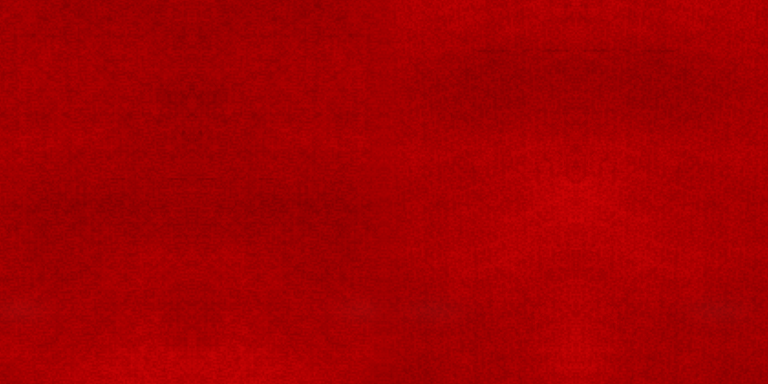
Reproduce this texture procedurally as a WebGL 2 fragment shader.

```glsl
#version 300 es
precision highp float;
// Worn red velvet: two mirrored panels with soft glows, fine nap and faint creases.

#define BASE_RED 0.640
#define BLOTCH_AMOUNT 0.085
#define MOTTLE_AMOUNT 0.050
#define NAP_AMOUNT 0.110
#define NAP_SCALE 210.0
#define VEIN_AMOUNT 0.040
#define CREASE_AMOUNT 0.070
#define WEAVE_AMOUNT 0.022
#define SEAM_WIDTH 0.07

uniform vec2 u_resolution;
out vec4 outColor;

float hash(vec2 p) {
  return fract(sin(dot(p, vec2(127.1, 311.7))) * 43758.5453);
}

float noise(vec2 p) {
  vec2 i = floor(p), f = fract(p);
  f = f * f * (3.0 - 2.0 * f);
  return mix(mix(hash(i), hash(i + vec2(1.0, 0.0)), f.x),
             mix(hash(i + vec2(0.0, 1.0)), hash(i + 1.0), f.x), f.y);
}

float fbm(vec2 p) {
  float sum = 0.0, weight = 0.5;
  for (int i = 0; i < 4; i++) {
    sum += weight * noise(p);
    p = p * 2.03 + 17.3;
    weight *= 0.5;
  }
  return sum / 0.9375;
}

float glow(vec2 p, vec2 centre, vec2 radius) {
  vec2 d = (p - centre) / radius;
  return exp(-dot(d, d));
}

// Broad light and shade; x is the distance from the panel's mirror axis.
float leftTone(vec2 p) {
  return -0.012
    + 0.095 * glow(p, vec2(0.12, 0.00), vec2(0.27, 0.11))
    + 0.040 * glow(p, vec2(0.47, 0.60), vec2(0.22, 0.07))
    - 0.020 * glow(p, vec2(0.20, 0.46), vec2(0.35, 0.09))
    - 0.014 * glow(p, vec2(0.12, 0.75), vec2(0.25, 0.20));
}

float rightTone(vec2 p) {
  return 0.012
    + 0.035 * glow(p, vec2(0.08, 1.00), vec2(0.26, 0.12))
    - 0.055 * glow(p, vec2(0.26, 0.77), vec2(0.32, 0.10))
    + 0.085 * glow(p, vec2(0.00, 0.46), vec2(0.30, 0.13))
    + 0.075 * glow(p, vec2(0.00, 0.12), vec2(0.12, 0.18))
    + 0.035 * glow(p, vec2(0.22, 0.25), vec2(0.16, 0.08))
    - 0.025 * glow(p, vec2(0.50, 0.06), vec2(0.20, 0.14));
}

// Thin broken curls that gather near the mirror axis.
float veins(vec2 p) {
  vec2 q = p * 38.0 + 2.0 * noise(p * 24.0);
  float line = 1.0 - smoothstep(0.02, 0.13, abs(noise(q) - 0.5));
  float patches = smoothstep(0.48, 0.68, fbm(p * 7.0 + 5.0));
  return line * patches * (0.45 + 0.55 * exp(-p.x * 7.0));
}

float crease(vec2 p, float height) {
  float d = abs(p.y - height - 0.006 * (noise(vec2(p.x * 14.0, height)) - 0.5));
  float broken = smoothstep(0.25, 0.65, noise(vec2(p.x * 32.0, 3.0)));
  return (1.0 - smoothstep(0.001, 0.005, d)) * broken
       * (1.0 - smoothstep(0.20, 0.38, p.x));
}

// Red level of one panel; the seed shifts its random surface.
float panel(vec2 p, float seed, float tone, float creaseHeight) {
  vec2 q = p + vec2(seed, seed * 0.7);
  float blotch = fbm(q * vec2(4.0, 8.0)) - 0.5;
  float mottle = fbm(q * vec2(24.0, 30.0)) - 0.5;
  float nap = noise(q * NAP_SCALE) - 0.5
            + 0.5 * (noise(q * NAP_SCALE * 0.45) - 0.5);
  float weave = noise(vec2(q.x * 3.0, q.y * 42.0))
              + noise(vec2(q.x * 36.0, q.y * 3.0)) - 1.0;
  return BASE_RED + tone
       + BLOTCH_AMOUNT * blotch + MOTTLE_AMOUNT * mottle
       + NAP_AMOUNT * nap + WEAVE_AMOUNT * weave
       - VEIN_AMOUNT * veins(p + vec2(0.0, seed))
       - CREASE_AMOUNT * crease(p, creaseHeight);
}

void main() {
  vec2 uv = gl_FragCoord.xy / u_resolution;
  vec2 p = vec2(uv.x * 2.0, uv.y);
  vec2 folded = vec2(abs(fract(p.x) - 0.5), p.y);

  // Both panels melt together at the central seam.
  float side = smoothstep(1.0 - SEAM_WIDTH, 1.0 + SEAM_WIDTH, p.x);
  float red = mix(panel(folded, 1.7, leftTone(folded), 0.535),
                  panel(folded, 6.3, rightTone(folded), 0.868), side);

  // Faint dusty patches near the panel edges.
  float dust = glow(folded, vec2(mix(0.45, 0.37, side), 0.19), vec2(0.07, 0.03));
  float lift = 0.12 * max(red - 0.68, 0.0) + 0.022 * dust;
  outColor = vec4(clamp(red, 0.0, 1.0), lift, lift + 0.005, 1.0);
}
```
